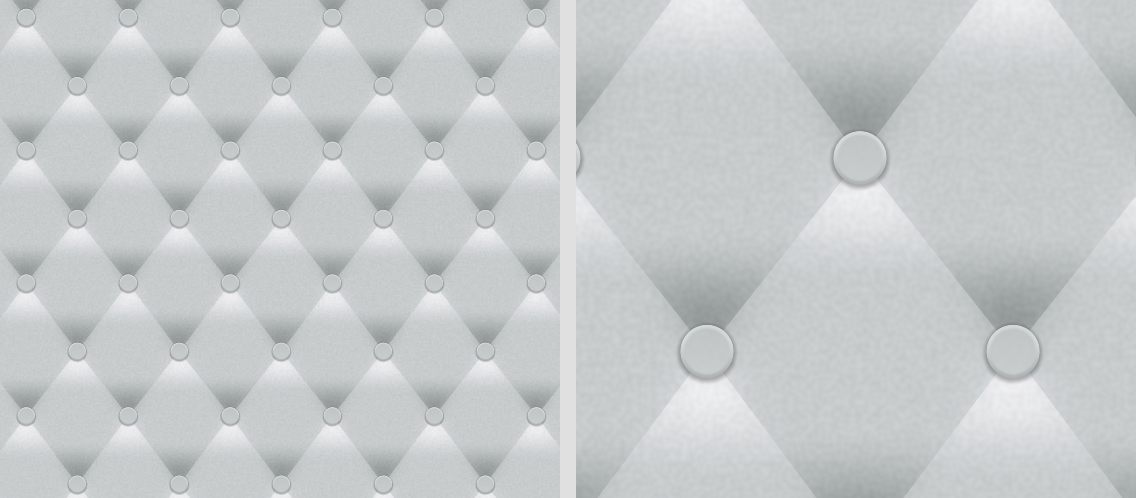
Left: the whole. Right: its middle third, enlarged.
Reproduce this pattern procedurally as a WebGL 2 fragment shader.

```glsl
#version 300 es
precision highp float;

uniform vec2 u_resolution;
out vec4 fragColor;

// Lengths are fractions of the canvas width
#define PERIOD vec2(0.1822, 0.2372)
#define ORIGIN vec2(0.0469, 0.1465)
#define ROW_SPLIT 0.486
#define BUTTON_RADIUS 0.0158
#define RIM_WIDTH 0.0016
#define GRAIN_FREQ 270.0
#define GRAIN_AMOUNT 0.030
#define LEATHER vec3(0.780, 0.797, 0.801)
#define LIGHT vec3(0.930, 0.931, 0.940)
#define SHADE vec3(0.575, 0.596, 0.598)

vec2 hashGradient(vec2 cell) {
    vec3 h = fract(cell.xyx * vec3(0.1031, 0.1030, 0.0973));
    h += dot(h, h.yzx + 33.33);
    float angle = 6.28318 * fract((h.x + h.y) * h.z);
    return vec2(cos(angle), sin(angle));
}

float gradientNoise(vec2 p) {
    vec2 i = floor(p), f = p - i;
    vec2 w = f * f * f * (f * (f * 6.0 - 15.0) + 10.0);
    float a = dot(hashGradient(i), f);
    float b = dot(hashGradient(i + vec2(1, 0)), f - vec2(1, 0));
    float c = dot(hashGradient(i + vec2(0, 1)), f - vec2(0, 1));
    float d = dot(hashGradient(i + vec2(1, 1)), f - vec2(1, 1));
    return mix(mix(a, b, w.x), mix(c, d, w.x), w.y);
}

// Diagonal lattice coordinates: every button sits at an integer point
vec2 toLattice(vec2 p) {
    vec2 q = (p - ORIGIN) / PERIOD;
    float row = floor(q.y), f = q.y - row;
    float t = f < ROW_SPLIT ? 0.5 * f / ROW_SPLIT
                            : 0.5 + 0.5 * (f - ROW_SPLIT) / (1.0 - ROW_SPLIT);
    return vec2(q.x + row + t, q.x - row - t);
}

vec2 buttonCentre(vec2 lattice) {
    vec2 n = floor(lattice + 0.5);
    float t = 0.5 * (n.x - n.y);
    float y = floor(t) + 2.0 * ROW_SPLIT * fract(t);
    return ORIGIN + PERIOD * vec2(0.5 * (n.x + n.y), y);
}

// Signed shading of one padded diamond: positive is lit, negative is shaded
float cushionTone(vec2 lattice) {
    vec2 f = fract(lattice);
    vec2 c = 0.5 * vec2(f.x + f.y - 1.0, f.x - f.y);
    vec2 toCorner = max(0.5 - abs(c), 0.001);

    // Lit fan under the upper button, dark fan over the lower one
    float spread = c.x / toCorner.y;
    float fan = c.y > 0.0 ? 1.0 - smoothstep(0.08, 0.33, toCorner.y)
                          : smoothstep(0.06, 0.32, toCorner.y) - 1.0;
    fan *= 1.0 - 0.2 * spread * spread;

    // Soft creases leading to the side buttons
    float slope = clamp(c.y / toCorner.x, -1.0, 1.0);
    float crease = exp(-pow(toCorner.x / 0.15, 2.0));
    return fan - 0.4 * slope * crease;
}

vec3 toneColor(float tone) {
    return mix(LEATHER, tone > 0.0 ? LIGHT : SHADE, min(abs(tone), 1.0));
}

void main() {
    float pixel = 1.0 / u_resolution.x;
    vec2 p = gl_FragCoord.xy * pixel;

    // Cushions, averaged over four samples to smooth the seams
    vec3 color = vec3(0.0);
    for (int i = 0; i < 4; i++) {
        vec2 offset = vec2(i & 1, i >> 1) * 0.5 - 0.25;
        color += 0.25 * toneColor(cushionTone(toLattice(p + offset * pixel)));
    }

    // Leather grain
    float grain = gradientNoise(p * GRAIN_FREQ) + 0.4 * gradientNoise(p * GRAIN_FREQ * 0.37);
    color += GRAIN_AMOUNT * grain;

    // Shadow around and below the button
    vec2 b = p - buttonCentre(toLattice(p));
    float dist = length(b) - BUTTON_RADIUS;
    float below = length(b + vec2(0.0, 0.0012)) - BUTTON_RADIUS;
    color *= 1.0 - 0.28 * (1.0 - smoothstep(-0.001, 0.0035, below));

    // Button face with a rim lit from above
    float height = b.y / BUTTON_RADIUS;
    vec3 face = LEATHER * (0.985 - 0.02 * height) + 0.3 * GRAIN_AMOUNT * grain;
    float rim = smoothstep(-2.0 * RIM_WIDTH, -0.5 * RIM_WIDTH, dist);
    face += rim * mix(-0.09, 0.075, smoothstep(-0.9, 0.5, height));
    color = mix(color, face, 1.0 - smoothstep(-0.5 * pixel, 0.5 * pixel, dist));

    fragColor = vec4(color, 1.0);
}
```
